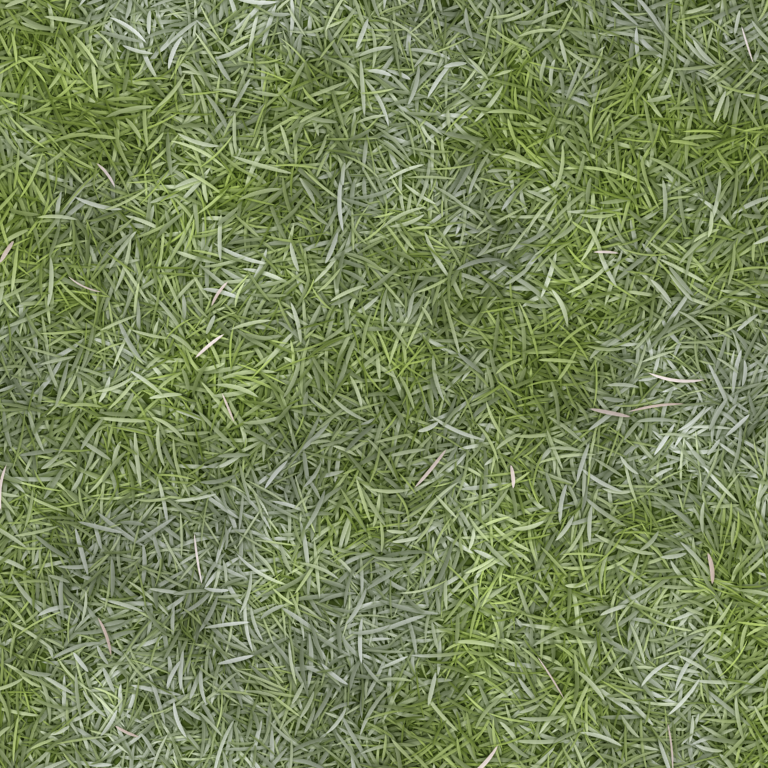
Give the GLSL for this texture, as a WebGL 1 fragment shader.

```glsl
precision highp float;
// Matted meadow grass seen from above, with a few dry pale straws on top.
// Jittered grids of slim, tapered blades are stacked from dark to light;
// each blade shades those below it, and slow noise steers lean and colour.

uniform vec2 u_resolution;

const int LAYERS = 28;
const float TAU = 6.2831853;

const vec3 SOIL       = vec3(0.25, 0.31, 0.12);
const vec3 GREEN_DARK = vec3(0.23, 0.30, 0.07);
const vec3 GREEN_LIT  = vec3(0.58, 0.66, 0.34);
const vec3 SAGE_DARK  = vec3(0.31, 0.36, 0.23);
const vec3 SAGE_LIT   = vec3(0.70, 0.73, 0.68);
const vec3 STRAW_DARK = vec3(0.66, 0.57, 0.52);
const vec3 STRAW_LIT  = vec3(0.90, 0.84, 0.83);
const vec3 SHADE      = vec3(0.25, 0.22, 0.31);

// Four random values from a 2D point, without sine.
vec4 hash4(vec2 p) {
  vec4 q = fract(p.xyxy * vec4(0.1031, 0.1030, 0.0973, 0.1099));
  q += dot(q, q.wzxy + 33.33);
  return fract((q.xxyz + q.yzzw) * q.zywx);
}

float valueNoise(vec2 p) {
  vec2 i = floor(p);
  vec2 f = fract(p);
  f = f * f * (3.0 - 2.0 * f);
  float low = mix(hash4(i).x, hash4(i + vec2(1.0, 0.0)).x, f.x);
  float high = mix(hash4(i + vec2(0.0, 1.0)).x, hash4(i + 1.0).x, f.x);
  return mix(low, high, f.y);
}

float patches(vec2 p) {
  return 0.55 * valueNoise(p) + 0.45 * valueNoise(p * 2.3 + 17.0);
}

// Blade coordinates: x runs along the blade, y across its curved spine.
vec2 toBlade(vec2 offset, float angle, float bend, float halfLength) {
  float c = cos(angle);
  float s = sin(angle);
  vec2 q = vec2(c * offset.x + s * offset.y, c * offset.y - s * offset.x);
  float t = q.x / halfLength;
  q.y -= bend * halfLength * (t * t - 0.33);
  return q;
}

// Coverage of a slim blade whose edge fades over the given softness.
float bladeMask(vec2 q, float halfLength, float halfWidth, float softness) {
  float t = abs(q.x) / halfLength;
  float width = halfWidth * (1.0 - t * t * t);
  float side = clamp((width - abs(q.y)) / softness + 0.5, 0.0, 1.0);
  return side * (1.0 - smoothstep(0.8, 1.0, t));
}

vec3 bladeColor(float light, float greyness, float straw) {
  vec3 green = mix(GREEN_DARK, GREEN_LIT, light);
  vec3 sage = mix(SAGE_DARK, SAGE_LIT, light);
  vec3 dry = mix(STRAW_DARK, STRAW_LIT, light);
  return mix(mix(green, sage, greyness), dry, straw);
}

// Paints one jittered grid of blades over the colour below.
// Reach is the longest half length in cells, at most one.
void scatterBlades(inout vec3 color, vec2 p, float cellSize, float seed,
                   float density, float reach, float halfWidth,
                   float depth, float greyPatch, float straw, float pixel) {
  vec2 shift = hash4(vec2(seed, 7.0)).xy;
  vec2 home = floor(p / cellSize + shift);
  for (int j = -1; j <= 1; j++) {
    for (int i = -1; i <= 1; i++) {
      vec2 cell = home + vec2(float(i), float(j));
      vec4 place = hash4(cell + seed * 13.7);
      vec2 center = (cell + place.xy - shift) * cellSize;
      vec2 offset = p - center;
      float limit = cellSize * reach * 1.1;
      if (place.z > density || dot(offset, offset) > limit * limit) continue;

      vec4 look = hash4(cell + seed * 29.3 + 51.0);
      float halfLength = cellSize * reach * mix(0.4, 0.97, look.x);
      float width = halfWidth * mix(0.55, 1.45, look.y);
      float angle = TAU * valueNoise(center * 6.0 + 3.0) + (place.w - 0.5) * 2.6;
      vec2 q = toBlade(offset, angle, (look.w - 0.5) * 0.34, halfLength);

      // Soft shadow around the blade, then the blade itself.
      vec2 shadowPoint = q + vec2(0.0, 0.0008);
      float shadow = bladeMask(shadowPoint, halfLength, width * 1.8, 0.004);
      color *= 1.0 - SHADE * shadow;
      float light = 0.14 + 0.3 * depth + 0.86 * look.z;
      light += 0.12 * q.y / width + 0.12 * q.x / halfLength;
      float greyness = clamp(greyPatch + (look.y - 0.5) * 0.9, 0.0, 1.0);
      float cover = bladeMask(q, halfLength, width, pixel * 1.3);
      color = mix(color, bladeColor(light, greyness, straw), cover * 0.92);
    }
  }
}

void main() {
  float pixel = 1.0 / min(u_resolution.x, u_resolution.y);
  vec2 p = gl_FragCoord.xy * pixel;
  float greyPatch = clamp(0.5 + 1.5 * (patches(p * 6.0 + 9.0) - 0.5), 0.0, 1.0);
  vec3 color = SOIL * mix(0.8, 1.3, valueNoise(p * 90.0));

  // Grass from the deepest layer up.
  for (int n = 0; n < LAYERS; n++) {
    float depth = float(n) / float(LAYERS - 1);
    float seed = float(n) + 1.0;
    float cellSize = mix(0.030, 0.052, hash4(vec2(seed, 2.0)).x);
    scatterBlades(color, p, cellSize, seed, 1.0, 1.0, 0.0021,
                  depth, greyPatch, 0.0, pixel);
  }

  // Sparse dry straws, then broad uneven daylight.
  scatterBlades(color, p, 0.11, 40.0, 0.28, 0.38, 0.0022, 1.0, 0.5, 1.0, pixel);
  color *= mix(0.86, 1.18, patches(p * 8.0 + 31.0));
  gl_FragColor = vec4(clamp(color, 0.0, 1.0), 1.0);
}
```
